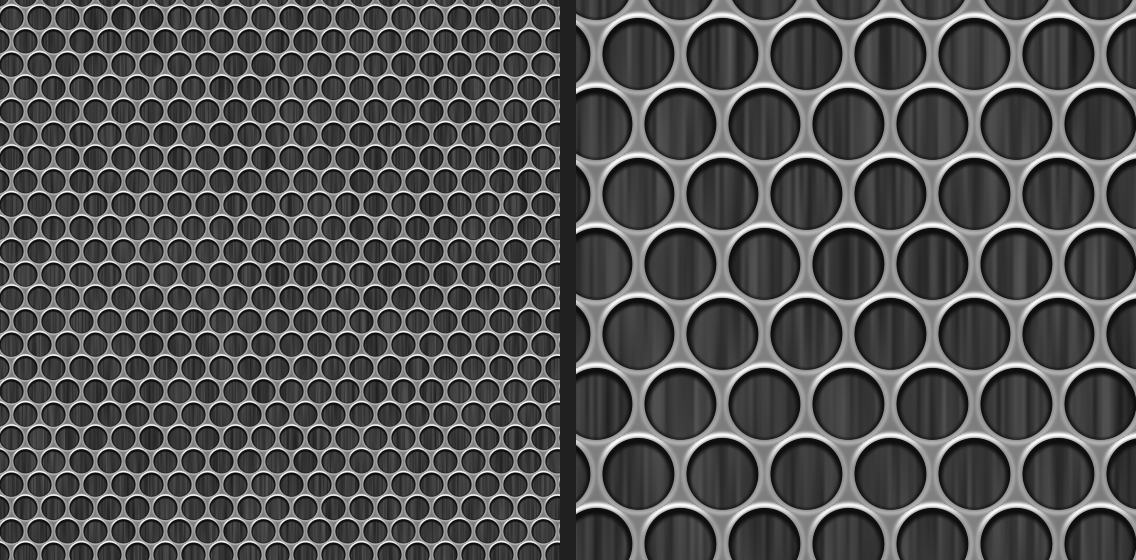
Left, the full canvas; right, a detail of the centre.
This pattern is drawn by a Shadertoy shader. Its source:

```glsl
// Perforated metal grille: staggered round holes with bevelled, top-lit rims
// over a dark sheet brushed vertically. The nearest hole gives a distance field
// for web, rim and inner shadow; wrapped value noise gives the brushing.

#define COLUMNS 20.0           // holes across
#define ROWS 24.0              // holes down, even so that the stagger wraps
#define PHASE vec2(0.41, 0.23) // hole centre within its cell
#define HOLE_RADIUS 0.428      // in column widths
#define SHADOW_RADIUS 0.385    // lit part of the floor
#define SHADOW_DROP 0.035      // downward shift of the lit part
#define FLOOR_TONE 0.225
#define SHADOW_TONE 0.055
#define WEB_TONE 0.49
#define RIM_GAIN 0.13
#define HIGHLIGHT_GAIN 0.36
#define STREAK_GAIN 0.24

float hash(vec2 cell) {
    return fract(sin(dot(cell, vec2(12.9898, 78.233))) * 43758.5453);
}

// Value noise on a whole grid that repeats over the unit square
float wrappedNoise(vec2 uv, vec2 grid) {
    vec2 p = uv * grid;
    vec2 i = floor(p);
    vec2 f = smoothstep(0.0, 1.0, p - i);
    vec2 a = mod(i, grid);
    vec2 b = mod(i + 1.0, grid);
    return mix(mix(hash(a), hash(vec2(b.x, a.y)), f.x),
               mix(hash(vec2(a.x, b.y)), hash(b), f.x), f.y);
}

// Vector from the nearest hole centre, in column widths
vec2 nearestHole(vec2 uv) {
    vec2 p = uv * vec2(COLUMNS, ROWS) - PHASE;
    vec2 nearest = vec2(9.0);
    for (int i = 0; i < 2; i++) {
        float row = floor(p.y) + float(i);
        float stagger = 0.5 * mod(row + 1.0, 2.0);
        vec2 v = vec2(fract(p.x - stagger + 0.5) - 0.5,
                      (p.y - row) * COLUMNS / ROWS);
        if (dot(v, v) < dot(nearest, nearest)) nearest = v;
    }
    return nearest;
}

// Fine and broad vertical brushing, centred on zero
float brushing(vec2 uv) {
    float fine = wrappedNoise(uv, vec2(400.0, 14.0)) - 0.5;
    float broad = wrappedNoise(uv + 0.37, vec2(190.0, 9.0)) - 0.5;
    return 0.55 * fine + 0.45 * broad;
}

// Dark floor with a soft shadow, deepest under the upper rim
float floorTone(vec2 v, vec2 uv) {
    float lit = FLOOR_TONE + STREAK_GAIN * brushing(uv);
    float edge = length(v + vec2(0.0, SHADOW_DROP)) - SHADOW_RADIUS;
    return mix(lit, SHADOW_TONE, smoothstep(-0.045, 0.035, edge));
}

// Rounded metal: grey ridge, paler rims, white crescent above each hole
float webTone(vec2 v, float d) {
    vec2 normal = v / max(length(v), 0.001);
    float facing = dot(normal, normalize(vec2(-0.2, 1.0)));
    float offset = (d - 0.037) / 0.034;
    float rim = exp(-offset * offset);
    float crescent = smoothstep(0.35, 0.95, facing);
    float lowerGlow = 0.06 * smoothstep(0.3, 1.0, -facing);
    return WEB_TONE + rim * (RIM_GAIN + HIGHLIGHT_GAIN * crescent + lowerGlow);
}

void mainImage(out vec4 fragColor, in vec2 fragCoord) {
    vec2 uv = fragCoord / iResolution.xy;
    float pixel = COLUMNS / min(iResolution.x, iResolution.y);

    vec2 v = nearestHole(uv);
    float d = length(v) - HOLE_RADIUS;

    // Web over floor, with a smoothed hole edge
    float web = webTone(v, d) + 0.04 * (wrappedNoise(uv, vec2(90.0)) - 0.5);
    float cover = smoothstep(-0.6 * pixel, 0.6 * pixel, d);
    float tone = mix(floorTone(v, uv), web, cover);

    fragColor = vec4(vec3(clamp(tone, 0.0, 1.0)), 1.0);
}
```
